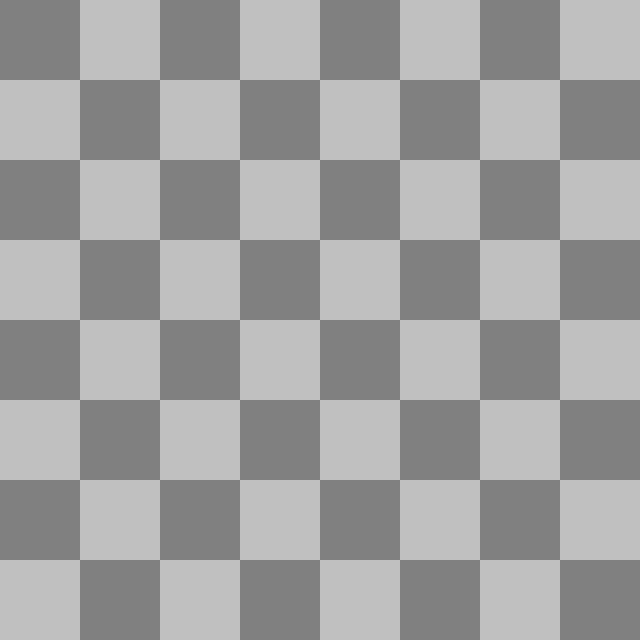
This pattern is drawn by a Shadertoy shader. Its source:

```glsl
// Signed distance to the nearest cell edge per axis: positive in even cells, negative in odd ones
vec2 edgeDistance(vec2 cell) {
    return 0.5 - abs(mod(cell + 0.5, 2.0) - 1.0);
}

void mainImage(out vec4 fragColor, in vec2 fragCoord) {
    // Eight squares across and down
    vec2 cell = 8.0 * fragCoord / iResolution.xy;
    vec2 pixel = 8.0 / iResolution.xy;

    // Antialiased sign per axis; the product alternates like a checkerboard
    vec2 side = clamp(2.0 * edgeDistance(cell) / pixel, -1.0, 1.0);
    float lightness = 0.5 + 0.5 * side.x * side.y;

    vec3 darkGray = vec3(0.502);
    vec3 lightGray = vec3(0.753);
    fragColor = vec4(mix(darkGray, lightGray, lightness), 1.0);
}
```
